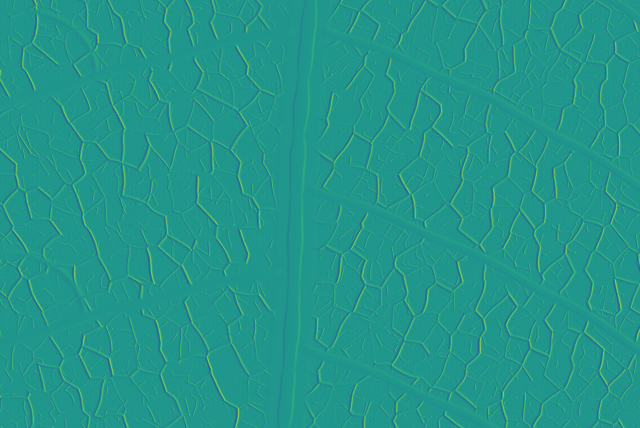
A WebGL 2 fragment shader for this texture map:

```glsl
#version 300 es
precision highp float;

uniform vec2 u_resolution;
out vec4 fragColor;

const vec3 DEEP_BLUE = vec3(0.17, 0.40, 0.56);
const vec3 TEAL = vec3(0.123, 0.59, 0.55);
const vec3 GREEN = vec3(0.20, 0.68, 0.49);
const vec3 LIME = vec3(0.58, 0.83, 0.28);

vec2 hash2(vec2 p) {
    return fract(sin(vec2(dot(p, vec2(127.1, 311.7)), dot(p, vec2(269.5, 183.3)))) * 43758.55);
}

vec2 cellPoint(vec2 id) {
    return id + 0.12 + 0.76 * hash2(id);
}

float ridge(float dist, float width) {
    float x = dist / width;
    return exp(-x * x);
}

float plateau(float dist, float inner, float outer) {
    return 1.0 - smoothstep(inner, outer, abs(dist));
}

// Cell point nearest to p
vec2 nearestId(vec2 p) {
    vec2 base = floor(p), best = base;
    float bestDist = 9.0;
    for (int j = -1; j <= 1; j++)
    for (int i = -1; i <= 1; i++) {
        vec2 id = base + vec2(i, j);
        vec2 r = cellPoint(id) - p;
        if (dot(r, r) < bestDist) {
            bestDist = dot(r, r);
            best = id;
        }
    }
    return best;
}

// Ridges along cell borders. Cells cluster into groups: borders between
// groups are strong trunks, the others vary and may vanish below the cutoff.
float cellVeins(vec2 p, float width, float cutoff, vec2 groupSize, float trunk) {
    vec2 home = nearestId(p);
    vec2 homePoint = cellPoint(home);
    vec2 homeGroup = nearestId(homePoint / groupSize + 31.0);
    float height = 0.0;
    for (int j = -1; j <= 1; j++)
    for (int i = -1; i <= 1; i++) {
        if (i == 0 && j == 0) continue;
        vec2 id = home + vec2(i, j);
        vec2 point = cellPoint(id);
        float d = dot(0.5 * (point + homePoint) - p, normalize(point - homePoint));
        if (d > 3.0 * width) continue;
        float chance = hash2(id + home + 0.5).x;
        float strength = 0.55 * smoothstep(cutoff, 1.0, chance);
        float lineWidth = 0.85 * width;
        if (trunk > 0.0 && nearestId(point / groupSize + 31.0) != homeGroup) {
            strength = trunk * (0.65 + 0.35 * chance);
            lineWidth = 1.2 * width;
        }
        height = max(height, strength * ridge(d, lineWidth));
    }
    return height;
}

// Sparse small bumps, one per grid square
float specks(vec2 p) {
    vec2 id = floor(p);
    vec2 center = 0.3 + 0.4 * hash2(id);
    return hash2(id + 7.3).x * ridge(length(fract(p) - center), 0.22);
}

vec2 wobble(vec2 p) {
    return 0.004 * sin(p.yx * 34.0 + vec2(0.0, 1.7))
         + 0.0015 * sin(p.yx * 83.0 + p * 29.0 + vec2(2.1, 0.4));
}

float midribHeight(float side, float y) {
    float bow = sqrt(abs(sin(y * 18.5 + 0.6 * sin(y * 9.0))));
    float halfWidth = 0.010 + 0.006 * bow + 0.001 * sin(y * 61.0);
    float core = plateau(side, halfWidth - 0.003, halfWidth + 0.004);
    float shoulder = plateau(side, 0.040, 0.054);
    return (0.15 + 0.3 * bow) * core + 0.10 * shoulder + 0.15 * ridge(side, 0.04);
}

float leafHeight(vec2 p) {
    // Leaf frame: distance from the midrib and height along bent side veins
    float side = p.x - 0.663 - 0.06 * p.y - 0.005 * sin(p.y * 7.0);
    float away = abs(side);
    bool right = side > 0.0;
    float slope = right ? 0.31 : 0.20;
    float bend = right ? 0.20 : 0.10;
    float spacing = right ? 0.373 : 0.565;
    float start = right ? 0.57 : 0.375;
    float along = p.y + slope * away + bend * away * away + 0.003 * sin(away * 25.0);

    // Side veins
    float row = (along - start) / spacing;
    float tilt = slope + 2.0 * bend * away;
    float sideDist = abs(row - floor(row + 0.5)) * spacing / sqrt(1.0 + tilt * tilt);
    float sideVein = 0.32 * plateau(sideDist, 0.004, 0.012) + 0.12 * ridge(sideDist, 0.016);
    sideVein *= smoothstep(0.015, 0.06, away);

    // Looping arcs on the left half
    float above = fract(row) * spacing;
    float arcDist = abs(length(vec2(away - 0.74, above + 0.04)) - 0.26);
    float arc = right ? 0.0 : ridge(arcDist, 0.006) * step(away, 0.76) * smoothstep(0.0, 0.03, above);

    // Branching network with fine twigs inside its cells
    vec2 q = vec2(away - 0.42 * p.y, along) + wobble(p) + (right ? 3.7 : 0.0);
    float branches = cellVeins(q * vec2(17.0, 14.0), 0.040, 0.0, vec2(2.1, 3.4), 0.95);
    float twigs = cellVeins(q * vec2(32.0, 28.0) + 11.0, 0.062, 0.45, vec2(1.0), 0.0);
    float network = max(branches, 0.7 * twigs);
    network += 0.08 * specks(p * 95.0) + 0.05 * specks(p.yx * 140.0);
    network *= smoothstep(0.036, 0.065, away) * smoothstep(0.007, 0.018, sideDist) * (1.0 - arc);

    return network + sideVein + 0.5 * arc + midribHeight(side, p.y);
}

vec3 reliefColor(float tone) {
    vec3 color = mix(TEAL, DEEP_BLUE, clamp(-tone * 1.5, 0.0, 1.0));
    color = mix(color, GREEN, clamp(tone / 0.3, 0.0, 1.0));
    return mix(color, LIME, clamp((tone - 0.3) / 0.5, 0.0, 1.0));
}

void main() {
    vec2 p = gl_FragCoord.xy / u_resolution.y;
    // Light from the right: slopes falling rightward turn bright
    vec2 lightStep = vec2(0.0013, 0.0002);
    float tone = leafHeight(p - lightStep) - leafHeight(p + lightStep);
    fragColor = vec4(reliefColor(tone), 1.0);
}
```
